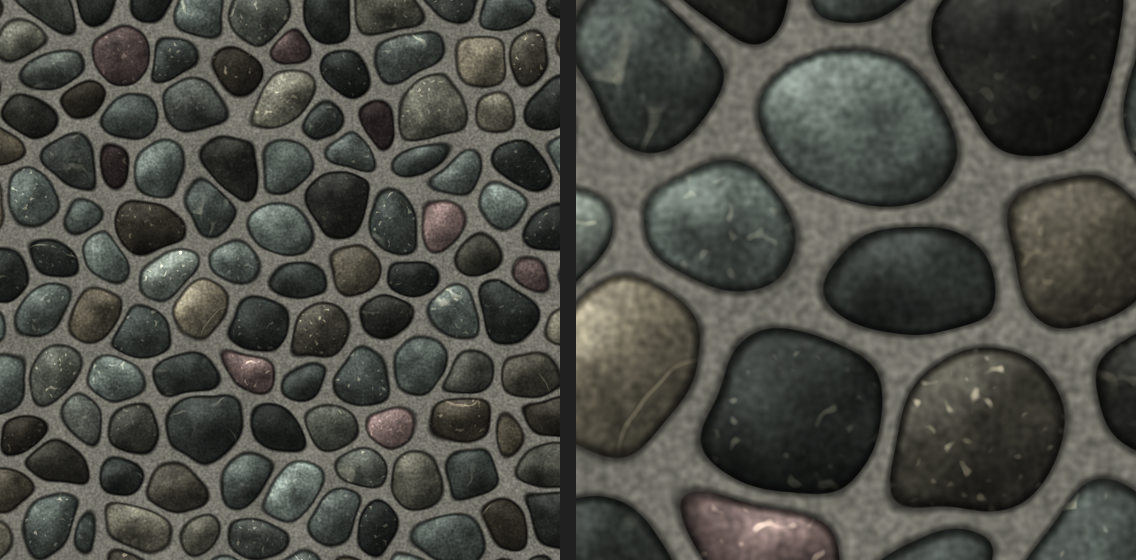
Left, the full canvas; right, a detail of the centre.
Give the GLSL for this texture, as a Shadertoy shader.

```glsl
#define PEBBLES vec2(9.4, 10.6)
#define JITTER 0.64
#define SIZE_SPREAD 0.24
#define ROUNDNESS 8.5
#define GAP 0.042
#define GRAIN 190.0
#define LIGHT_DIR vec2(-0.45, 0.89)
#define MORTAR_COLOR vec3(0.455, 0.45, 0.415)
#define GREEN_TINT vec3(0.94, 1.03, 0.96)
#define OLIVE_TINT vec3(1.10, 1.03, 0.86)
#define PLUM_TINT vec3(1.14, 0.97, 0.93)

vec3 hash3(vec2 p) {
    vec3 q = fract(p.xyx * vec3(0.1031, 0.1030, 0.0973));
    q += dot(q, q.yxz + 33.33);
    return fract((q.xxy + q.yzz) * q.zyx);
}

float cornerSlope(vec2 corner, vec2 offset) {
    return dot(hash3(corner).xy * 2.0 - 1.0, offset);
}

float gradientNoise(vec2 p) {
    vec2 i = floor(p), f = fract(p);
    vec2 u = f * f * f * (f * (f * 6.0 - 15.0) + 10.0);
    vec2 e = vec2(1.0, 0.0);
    return mix(mix(cornerSlope(i, f), cornerSlope(i + e, f - e), u.x),
               mix(cornerSlope(i + e.yx, f - e.yx), cornerSlope(i + 1.0, f - 1.0), u.x), u.y);
}

float fbm(vec2 p) {
    float sum = 0.0, gain = 1.0;
    for (int i = 0; i < 4; i++) {
        sum += gain * gradientNoise(p);
        p = mat2(1.6, 1.2, -1.2, 1.6) * p + 5.3;
        gain *= 0.6;
    }
    return sum;
}

// Jittered brick layout: xy = centre, z = size weight
vec3 pebbleSite(vec2 cell) {
    vec3 h = hash3(cell + 71.0);
    vec2 centre = cell + vec2(0.5 * mod(cell.y, 2.0), 0.0) + 0.5;
    return vec3(centre + JITTER * (h.xy - 0.5), SIZE_SPREAD * h.z);
}

float power(vec2 p, vec3 site) {
    vec2 r = p - site.xy;
    return dot(r, r) - site.z;
}

// Rounded power cell: x = distance to its border, yz = outward direction
vec3 pebbleField(vec2 p, out vec2 id) {
    float row = floor(p.y);
    vec2 base = vec2(floor(p.x - 0.5 * mod(row, 2.0)), row);
    float nearest = 1e3;
    for (int y = -2; y <= 2; y++)
    for (int x = -2; x <= 2; x++) {
        vec2 cell = base + vec2(x, y);
        float d = power(p, pebbleSite(cell));
        if (d < nearest) { nearest = d; id = cell; }
    }
    vec3 own = pebbleSite(id);
    float total = 0.0;
    vec2 outward = vec2(0.0);
    for (int y = -2; y <= 2; y++)
    for (int x = -2; x <= 2; x++) {
        if (x == 0 && y == 0) continue;
        vec3 other = pebbleSite(id + vec2(x, y));
        vec2 apart = other.xy - own.xy;
        float span = max(length(apart), 0.05);
        float border = (power(p, other) - nearest) / (2.0 * span);
        float w = exp(-ROUNDNESS * border);
        total += w;
        outward += w * apart / span;
    }
    return vec3(-log(total) / ROUNDNESS, outward / total);
}

vec3 stoneColor(vec2 uv, vec2 id) {
    vec3 h = hash3(id + 19.0), k = hash3(id + 143.0);
    vec2 q = uv + h.xy * 7.0;
    float tone = mix(0.115, 0.35, pow(h.x, 1.7)) + 0.09 * step(0.9, k.x);
    vec3 tint = mix(GREEN_TINT, OLIVE_TINT, smoothstep(0.4, 0.95, h.y));
    tint = mix(tint, PLUM_TINT, step(0.9, h.z));
    vec3 color = tone * tint * (1.0 + 0.55 * fbm(q * 24.0));

    // Fine grain, pale mineral flecks and occasional veins
    color *= 1.0 + 0.35 * gradientNoise(q * GRAIN);
    float fleck = smoothstep(0.22, 0.5, gradientNoise(q * 115.0) + 0.35 * gradientNoise(q * 30.0));
    color += 0.26 * k.y * k.y * fleck * OLIVE_TINT;
    float vein = abs(gradientNoise(q * 9.0) + 0.05 * gradientNoise(q * 50.0));
    float broken = smoothstep(-0.05, 0.3, gradientNoise(q * 17.0 + 4.0));
    color += 0.16 * step(0.6, k.z) * broken * (1.0 - smoothstep(0.005, 0.022, vein)) * OLIVE_TINT;
    return color;
}

void mainImage(out vec4 fragColor, in vec2 fragCoord) {
    vec2 uv = fragCoord / iResolution.y;

    // Warp the layout so that outlines are uneven
    vec2 broad = vec2(gradientNoise(uv * 5.0), gradientNoise(uv * 5.0 + 31.0));
    vec2 fine = vec2(gradientNoise(uv * 17.0 + 9.0), gradientNoise(uv * 17.0 + 57.0));
    vec2 id;
    vec3 field = pebbleField(uv * PEBBLES + 20.0 + 0.45 * broad + 0.11 * fine, id);
    float edge = field.x - GAP;
    float lit = dot(field.yz, LIGHT_DIR);

    // Domed stone: soft sheen above, shade below, dark rim
    vec3 stone = stoneColor(uv, id) * (1.08 + 0.5 * lit);
    float sheen = smoothstep(0.2, 0.9, lit) * smoothstep(0.015, 0.07, edge);
    stone += 0.075 * sheen * (1.0 + 0.8 * gradientNoise(uv * 60.0));
    stone *= mix(0.4, 1.0, smoothstep(0.0, 0.055, edge));

    // Sandy mortar with contact shadow
    float sand = gradientNoise(uv * GRAIN) + 0.6 * gradientNoise(uv * GRAIN * 0.45 + 3.0);
    vec3 mortar = MORTAR_COLOR * (1.0 + 0.3 * sand + 0.15 * gradientNoise(uv * 12.0));
    mortar *= mix(0.5, 1.0, smoothstep(0.0, 0.042, -edge));

    float blur = 0.8 * PEBBLES.y / iResolution.y;
    vec3 color = mix(mortar, stone, smoothstep(-blur, blur, edge));
    fragColor = vec4(clamp(color, 0.0, 1.0), 1.0);
}
```
